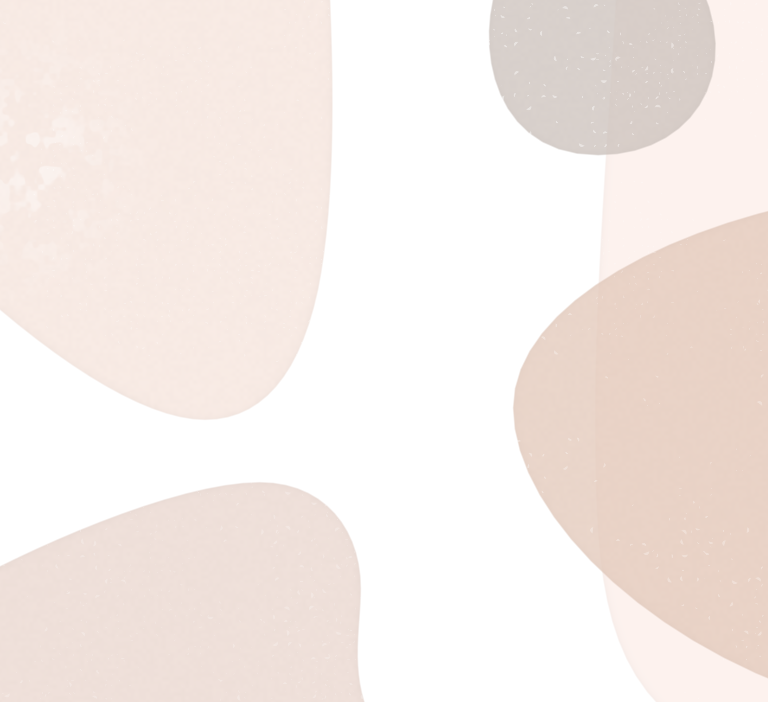
A WebGL 1 fragment shader for this background:

```glsl
precision highp float;
// Soft organic paper blobs in blush, clay and grey on white, with worn flecks.

uniform vec2 u_resolution;

const vec3 PAPER = vec3(1.0);
const vec3 CREAM = vec3(0.970, 0.918, 0.893);
const vec3 ROSE  = vec3(0.935, 0.877, 0.852);
const vec3 BLUSH = vec3(0.992, 0.950, 0.935);
const vec3 CLAY  = vec3(0.893, 0.794, 0.738);
const vec3 STONE = vec3(0.809, 0.770, 0.748);
const float OVERLAP_ALPHA = 0.8;    // lets the blush edge show through
const float RIM_SHADE = 0.025;
const float RIM_SHARPNESS = 220.0;
const float GRAIN = 0.010;
const vec2 WORN_CENTER = vec2(0.05, 0.77);
const vec2 WORN_SIZE = vec2(0.10, 0.13);
const int STEPS = 14;               // straight pieces per curve

float hash(vec2 p) {
    vec3 q = fract(vec3(p.xyx) * 0.1031);
    q += dot(q, q.yzx + 33.33);
    return fract((q.x + q.y) * q.z);
}

float noise(vec2 p) {
    vec2 i = floor(p), f = fract(p);
    f = f * f * (3.0 - 2.0 * f);
    float low = mix(hash(i), hash(i + vec2(1.0, 0.0)), f.x);
    float high = mix(hash(i + vec2(0.0, 1.0)), hash(i + 1.0), f.x);
    return mix(low, high, f.y);
}

// Signed distance to a cubic curve, negative on its left; keeps the nearer of two.
float curve(float nearest, vec2 p, vec2 a, vec2 b, vec2 c, vec2 d) {
    vec2 start = a;
    for (int i = 1; i <= STEPS; i++) {
        float t = float(i) / float(STEPS), s = 1.0 - t;
        vec2 end = s * s * s * a + 3.0 * s * t * (s * b + t * c) + t * t * t * d;
        vec2 dir = end - start, q = p - start;
        float dist = length(q - dir * clamp(dot(q, dir) / dot(dir, dir), 0.0, 1.0));
        float side = dir.x * q.y - dir.y * q.x > 0.0 ? -1.0 : 1.0;
        if (dist < abs(nearest)) nearest = dist * side;
        start = end;
    }
    return nearest;
}

// Small tilted flecks, at most one per cell, gathered in loose clusters.
float flecks(vec2 p, float cells, float density) {
    vec2 g = p * cells, id = floor(g);
    vec2 q = fract(g) - 0.5;
    q -= 0.4 * (vec2(hash(id + 7.0), hash(id + 19.0)) - 0.5);
    float angle = 6.2832 * hash(id + 31.0);
    float c = cos(angle), s = sin(angle);
    q = vec2(c * q.x + s * q.y, c * q.y - s * q.x);
    q.y += 1.5 * q.x * q.x;
    float size = mix(0.08, 0.28, hash(id + 43.0));
    float shape = 1.0 - smoothstep(0.5, 1.1, length(q / vec2(size, size * 0.45)));
    float cluster = smoothstep(0.3, 0.8, noise(id / cells * 9.0 + 4.0));
    return shape * step(hash(id), density * cluster);
}

// Lays a blob over the base, with a faint dark rim and worn spots.
vec3 lay(vec3 base, float dist, vec3 tint, float alpha, float wear) {
    float soft = 1.1 / u_resolution.y;
    float cover = 1.0 - smoothstep(-soft, soft, dist);
    tint *= 1.0 - RIM_SHADE * exp(-abs(dist) * RIM_SHARPNESS);
    tint = mix(tint, PAPER, wear);
    return mix(base, tint, cover * alpha);
}

void main() {
    vec2 p = gl_FragCoord.xy / u_resolution.y;

    // Outlines, each with its inside on the left
    float cream = curve(9.0, p, vec2(-0.028, 0.583), vec2(0.100, 0.470), vec2(0.214, 0.402), vec2(0.292, 0.402));
    cream = curve(cream, p, vec2(0.292, 0.402), vec2(0.373, 0.402), vec2(0.427, 0.466), vec2(0.453, 0.587));
    cream = curve(cream, p, vec2(0.453, 0.587), vec2(0.476, 0.701), vec2(0.477, 0.858), vec2(0.469, 1.028));

    float rose = curve(9.0, p, vec2(0.524, -0.014), vec2(0.499, 0.048), vec2(0.514, 0.110), vec2(0.514, 0.162));
    rose = curve(rose, p, vec2(0.514, 0.162), vec2(0.514, 0.245), vec2(0.463, 0.313), vec2(0.370, 0.313));
    rose = curve(rose, p, vec2(0.370, 0.313), vec2(0.264, 0.313), vec2(0.085, 0.238), vec2(-0.028, 0.179));

    float blush = curve(9.0, p, vec2(0.879, 1.028), vec2(0.868, 0.829), vec2(0.846, 0.573), vec2(0.848, 0.387));
    blush = curve(blush, p, vec2(0.848, 0.387), vec2(0.849, 0.202), vec2(0.855, 0.060), vec2(0.962, -0.026));

    float clay = curve(9.0, p, vec2(1.125, 0.707), vec2(0.912, 0.658), vec2(0.731, 0.550), vec2(0.731, 0.419));
    clay = curve(clay, p, vec2(0.731, 0.419), vec2(0.731, 0.281), vec2(0.895, 0.108), vec2(1.125, 0.021));

    float stone = curve(9.0, p, vec2(0.708, 1.021), vec2(0.677, 0.929), vec2(0.704, 0.779), vec2(0.852, 0.779));
    stone = curve(stone, p, vec2(0.852, 0.779), vec2(0.983, 0.779), vec2(1.057, 0.889), vec2(1.000, 1.017));

    // Worn texture
    float coarse = flecks(p, 55.0, 0.5);
    float fine = flecks(p + 3.0, 110.0, 0.4);
    float spots = max(coarse, 0.7 * fine);
    vec2 w = (p - WORN_CENTER) / WORN_SIZE;
    float rough = 0.6 * noise(p * 45.0) + 0.4 * noise(p * 120.0);
    float worn = smoothstep(0.5, 0.68, rough) * exp(-dot(w, w));
    float grain = GRAIN * (noise(p * 180.0) - 0.5);

    // Layers from back to front
    vec3 color = PAPER;
    color = lay(color, cream, CREAM + grain, 1.0, 0.25 * fine + 0.4 * worn);
    color = lay(color, rose, ROSE + grain, 1.0, 0.22 * spots);
    color = lay(color, blush, BLUSH, 1.0, 0.2 * fine);
    color = lay(color, clay, CLAY + grain, OVERLAP_ALPHA, 0.30 * spots);
    color = lay(color, stone, STONE + grain, OVERLAP_ALPHA, 0.42 * spots);
    gl_FragColor = vec4(color, 1.0);
}
```
